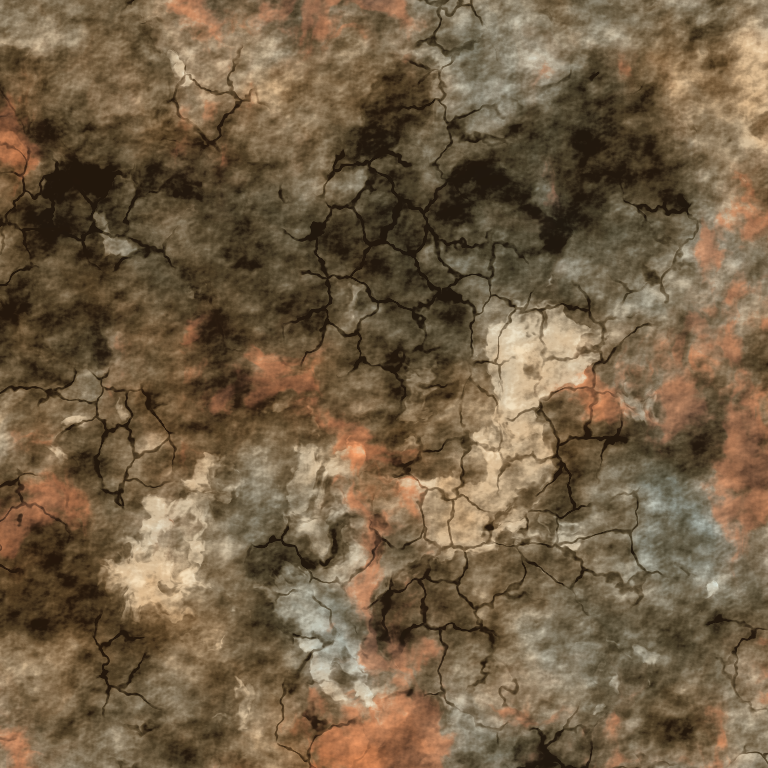
A WebGL 1 fragment shader for this texture:

```glsl
precision highp float;
// Weathered plaster wall: mottled olive stone, rust stains, pale flakes, dark pits and cracks.

#define PATCH_SCALE 4.0
#define GRAIN_SCALE 17.0
#define RUST_SCALE 6.0
#define CRACK_SCALE 17.0
#define WARP 0.012
#define RELIEF 0.62
#define RUST_LEVEL 1.2
#define FLAKE_LEVEL 1.3
#define PIT_LEVEL 1.25

uniform vec2 u_resolution;

const vec3 SOOT  = vec3(0.13, 0.09, 0.05);
const vec3 UMBER = vec3(0.30, 0.25, 0.16);
const vec3 OLIVE = vec3(0.43, 0.37, 0.27);
const vec3 STONE = vec3(0.56, 0.51, 0.42);
const vec3 LIME  = vec3(0.79, 0.74, 0.64);
const vec3 CHALK = vec3(0.90, 0.88, 0.80);
const vec3 RUST  = vec3(0.67, 0.47, 0.34);

float hash(vec2 p) {
  return fract(sin(dot(p, vec2(127.1, 311.7))) * 43758.5453);
}

float noise(vec2 p) {
  vec2 cell = floor(p);
  vec2 f = fract(p);
  f = f * f * (3.0 - 2.0 * f);
  float low = mix(hash(cell), hash(cell + vec2(1.0, 0.0)), f.x);
  float high = mix(hash(cell + vec2(0.0, 1.0)), hash(cell + vec2(1.0, 1.0)), f.x);
  return mix(low, high, f.y);
}

// Fractal noise centred on 0 with a spread of about 1.
float fbm(vec2 p) {
  float sum = 0.0;
  float weight = 0.5;
  for (int i = 0; i < 5; i++) {
    sum += weight * (noise(p) - 0.5);
    p = mat2(1.68, 1.26, -1.26, 1.68) * p + 17.3;
    weight *= 0.56;
  }
  return sum * 7.6;
}

// Gap between the two nearest cell centres: 0 along the cell borders.
float cellBorder(vec2 p) {
  vec2 cell = floor(p);
  float nearest = 8.0;
  float second = 8.0;
  for (int y = -1; y <= 1; y++) {
    for (int x = -1; x <= 1; x++) {
      vec2 id = cell + vec2(float(x), float(y));
      vec2 centre = id + vec2(hash(id), hash(id + 41.7));
      float d = distance(p, centre);
      second = min(second, max(nearest, d));
      nearest = min(nearest, d);
    }
  }
  return second - nearest;
}

// Colour of the bare wall from its tone, -2 (soot) to 2.8 (chalk).
vec3 wallColor(float tone) {
  vec3 c = mix(SOOT, UMBER, smoothstep(-1.9, -0.65, tone));
  c = mix(c, OLIVE, clamp((tone + 0.75) / 0.75, 0.0, 1.0));
  c = mix(c, STONE, clamp(tone / 0.75, 0.0, 1.0));
  c = mix(c, LIME, clamp(tone - 0.75, 0.0, 1.0));
  return mix(c, CHALK, smoothstep(1.75, 2.9, tone));
}

void main() {
  vec2 uv = gl_FragCoord.xy / min(u_resolution.x, u_resolution.y);
  vec2 p = uv + WARP * vec2(fbm(uv * 10.0 + 3.1), fbm(uv * 10.0 + 57.4));

  // Large mottling, and fine grain lit from the upper left.
  float broad = fbm(p * PATCH_SCALE + 11.0);
  float grain = fbm(uv * GRAIN_SCALE + 29.0);
  float slope = grain - fbm((uv + vec2(-0.0025, 0.003)) * GRAIN_SCALE + 29.0);
  float tone = 0.55 * broad + 0.33 * grain + RELIEF * slope;
  tone += 0.3 * fbm(uv * vec2(45.0, 70.0) + 5.0);

  // Ragged flakes of lime and sooty pits.
  float ragged = fbm(p * 13.0 + 71.0);
  float flakes = 0.75 * fbm(p * 3.2 + 83.0) + 0.55 * ragged;
  float pits = 0.75 * fbm(p * 3.6 + 97.0) - 0.5 * ragged;
  tone += 1.25 * smoothstep(0.0, 0.35, flakes - FLAKE_LEVEL);
  tone -= 1.1 * smoothstep(0.0, 0.7, pits - PIT_LEVEL);

  // Broken network of fine cracks.
  float crack = 1.0 - smoothstep(0.02, 0.11, cellBorder(p * CRACK_SCALE));
  tone -= 1.5 * crack * smoothstep(0.1, 1.1, fbm(p * 7.0 + 43.0));

  // Rust in blotches, runs and courses.
  float runs = fbm(p * vec2(15.0, 3.5) + 61.0);
  float courses = fbm(p * vec2(3.5, 15.0) + 19.0);
  float stain = 0.75 * fbm(p * RUST_SCALE + 37.0) + 0.5 * max(runs, courses) + 0.25 * grain;
  stain -= 0.5 * max(tone - 1.0, 0.0);
  float rust = 0.85 * smoothstep(-0.25, 0.5, stain - RUST_LEVEL);
  rust += 0.12 * smoothstep(-1.2, 0.0, stain - RUST_LEVEL);

  vec3 color = wallColor(tone);
  color = mix(color, RUST * clamp(0.92 + 0.24 * tone, 0.25, 1.35), rust);

  // Slow drift between warm and greenish grey.
  color *= 1.0 + 0.05 * fbm(p * 4.5 + 131.0) * vec3(-0.8, 0.2, 1.2);
  gl_FragColor = vec4(clamp(color, 0.0, 1.0), 1.0);
}
```
